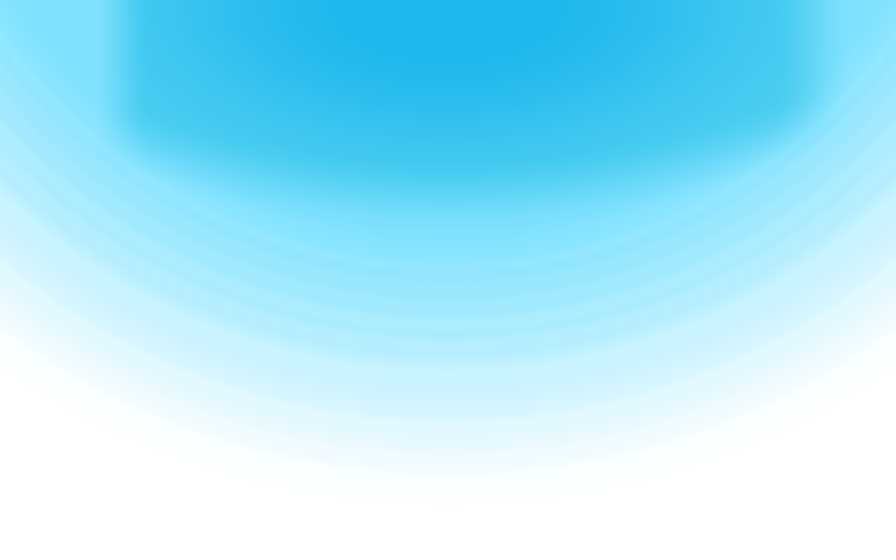
This background is drawn by a WebGL 1 fragment shader. Its source:

```glsl
precision highp float;
// Soft blue dome of light hanging from the top edge, fading through faint rings to white.

uniform vec2 u_resolution;

// Lengths are in canvas heights; x runs from the middle, depth down from the top.
const vec2 DOME_CENTRE = vec2(0.0, -0.504);
const vec3 DEEP_BLUE = vec3(0.115, 0.715, 0.930);
const vec3 MID_BLUE = vec3(0.285, 0.800, 0.945);
const vec3 SKY = vec3(0.500, 0.885, 0.995);
const vec3 PALE_SKY = vec3(0.650, 0.925, 1.000);
const vec3 ICE = vec3(0.810, 0.955, 1.000);
const vec3 FROST = vec3(0.930, 0.983, 1.000);
const vec3 WHITE = vec3(1.0);

const vec2 CORE_SIZE = vec2(0.62, 0.32);   // reach of the deep blue
const vec2 CORE_FADE = vec2(0.285, 0.427); // depth where the core dissolves
const float CORE_BEND = 0.335;             // upward curve of its lower edge
const vec2 LEFT_EDGE = vec2(-0.64, -0.53);
const vec2 RIGHT_EDGE = vec2(0.58, 0.73);

const float LIGHT_RING = 1.358;
const float LIGHT_STEP = 0.094;
const float DARK_RING = 1.1375;
const float DARK_STEP = 0.035;
const vec3 LIGHT_TINT = vec3(0.022, 0.012, 0.005);
const vec3 DARK_TINT = vec3(0.016, 0.014, 0.003);

float linearStep(float a, float b, float x) {
  return clamp((x - a) / (b - a), 0.0, 1.0);
}

float hash(float n) {
  return fract(sin(n * 12.9898) * 43758.5453);
}

float bell(float x, float width) {
  return exp(-x * x / (width * width));
}

// Concentric fade from sky blue to white
vec3 domeColor(float radius) {
  vec3 color = mix(SKY, PALE_SKY, linearStep(0.92, 1.07, radius));
  color = mix(color, ICE, linearStep(1.07, 1.21, radius));
  color = mix(color, FROST, linearStep(1.21, 1.32, radius));
  return mix(color, WHITE, smoothstep(1.29, 1.43, radius));
}

// Thin light and dark ripples around the dome
vec3 ringTint(float radius) {
  vec3 tint = vec3(0.0);
  for (int i = 0; i < 5; i++) {
    float n = float(i);
    float strength = 0.5 + 0.5 * hash(n + 3.0);
    float width = 0.007 + 0.004 * hash(n + 8.0);
    tint += LIGHT_TINT * strength * bell(radius - LIGHT_RING + LIGHT_STEP * n, width);
    tint -= DARK_TINT * strength * bell(radius - DARK_RING + DARK_STEP * n, width);
  }
  return tint;
}

// Saturated core, cut by a curved lower edge and two soft sides
float coreMask(vec2 p) {
  float depth = p.y + CORE_BEND * p.x * p.x;
  float sides = smoothstep(LEFT_EDGE.x, LEFT_EDGE.y, p.x)
              * (1.0 - smoothstep(RIGHT_EDGE.x, RIGHT_EDGE.y, p.x));
  return sides * (1.0 - smoothstep(CORE_FADE.x, CORE_FADE.y, depth));
}

void main() {
  vec2 p = (gl_FragCoord.xy - vec2(0.5 * u_resolution.x, u_resolution.y)) / u_resolution.y;
  p.y = -p.y;

  float radius = distance(p, DOME_CENTRE);
  vec3 color = domeColor(radius) + ringTint(radius);

  float coreDistance = length(p / CORE_SIZE);
  vec3 coreColor = mix(DEEP_BLUE, MID_BLUE, smoothstep(0.2, 1.15, coreDistance));
  color = mix(color, coreColor, coreMask(p));

  gl_FragColor = vec4(clamp(color, 0.0, 1.0), 1.0);
}
```
